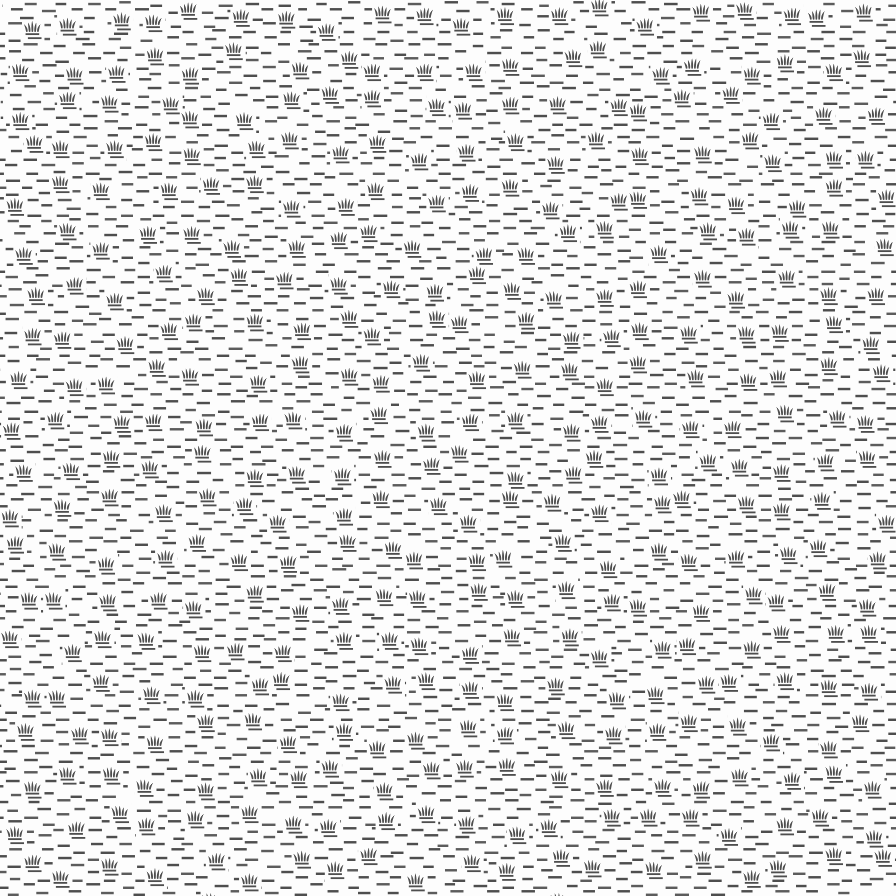
Write a WebGL 2 fragment shader that draws this pattern.

```glsl
#version 300 es
precision highp float;

uniform vec2 u_resolution;
out vec4 outColor;

const vec3 PAPER = vec3(0.992);
const vec3 INK = vec3(0.305);

// Lattice that keeps strokes crisp
const float FINE = 512.0;

// Dashes
const float DASH_ROWS = 128.0;
const float DASH_COLUMNS = 28.0;
const float DASH_HALF_LENGTH = 0.0068;
const float DASH_LENGTH_SPREAD = 0.0011;
const float DASH_THICKNESS = 0.00272;
const float DASH_SHIFT = 0.0085;
const float FAINT_DASH = 0.92;

// Tufts
const float TUFT_CELLS = 20.0;
const float TUFT_JITTER = 0.62;
const int BLADES_PER_SIDE = 2;
const float BLADE_SPACING = 0.0031;
const float BLADE_LEAN = 0.0015;
const float BLADE_HEIGHT = 0.0125;
const float BLADE_DROP = 0.0019;
const float BLADE_WIDTH = 0.0016;
const float BLADE_BASE = 0.0025;
const float GROUND_HALF_LENGTH = 0.0076;
const float GROUND_HALF_THICKNESS = 0.00102;
const vec2 SECOND_GROUND = vec2(0.0026, -0.0045);

// Dash-free box around each tuft
const vec2 CLEAR_CENTER = vec2(0.001, 0.004);
const vec2 CLEAR_HALF = vec2(0.0125, 0.0125);

uint scramble(uint n) {
    n = (n ^ (n >> 16)) * 0x7feb352du;
    n = (n ^ (n >> 15)) * 0x846ca68bu;
    return n ^ (n >> 16);
}

vec2 hash2(vec2 cell, uint seed) {
    uvec2 c = uvec2(ivec2(cell));
    uint a = scramble(c.x + scramble(c.y + scramble(seed)));
    return vec2(a & 0xffffu, a >> 16) / 65536.0;
}

// Share of a pixel-wide span at d that lies within [-halfWidth, halfWidth]
float spanCover(float d, float halfWidth, float pixel) {
    float overlap = min(d + 0.5 * pixel, halfWidth) - max(d - 0.5 * pixel, -halfWidth);
    return clamp(overlap / pixel, 0.0, 1.0);
}

float boxCover(vec2 d, vec2 halfSize, float pixel) {
    return spanCover(d.x, halfSize.x, pixel) * spanCover(d.y, halfSize.y, pixel);
}

// Tapered blade growing from the origin and curving outwards
float bladeCover(vec2 q, float height, float lean, float pixel) {
    float t = clamp(q.y / height, 0.0, 1.0);
    float halfWidth = BLADE_WIDTH * (1.0 - t) * (0.5 + 1.5 * t);
    float rise = spanCover(q.y - 0.5 * height, 0.5 * height, pixel);
    return rise * spanCover(q.x - lean * t * t, halfWidth, pixel);
}

float tuftCover(vec2 q, vec2 variation, float pixel) {
    vec2 ground = vec2(GROUND_HALF_LENGTH, GROUND_HALF_THICKNESS);
    float ink = max(boxCover(q, ground, pixel), boxCover(q - SECOND_GROUND, ground, pixel));
    for (int i = -BLADES_PER_SIDE; i <= BLADES_PER_SIDE; i++) {
        float side = float(i);
        float height = BLADE_HEIGHT - BLADE_DROP * abs(side - variation.x + 0.5);
        float lean = BLADE_LEAN * (side + 0.6 * (variation.y - 0.5));
        vec2 root = vec2(side * BLADE_SPACING, BLADE_BASE);
        ink = max(ink, bladeCover(q - root, height, lean, pixel));
    }
    return ink;
}

void main() {
    float pixel = 1.0 / u_resolution.y;
    vec2 p = gl_FragCoord.xy * pixel;

    // Staggered dash of this cell
    float row = floor(p.y * DASH_ROWS);
    float across = p.x * DASH_COLUMNS + 0.5 * mod(row, 2.0) + 0.12 * hash2(vec2(row, 0.0), 7u).x;
    vec2 dashCell = vec2(floor(across), row);
    vec2 place = hash2(dashCell, 1u);
    vec2 look = hash2(dashCell, 2u);
    float dashY = row / DASH_ROWS + floor(place.y * 3.0) / FINE + 0.5 * DASH_THICKNESS;
    float dashX = (fract(across) - 0.5) / DASH_COLUMNS - (place.x - 0.5) * DASH_SHIFT;
    float halfLength = DASH_HALF_LENGTH + (look.x - 0.5) * 2.0 * DASH_LENGTH_SPREAD;
    float dash = boxCover(vec2(dashX, p.y - dashY), vec2(halfLength, 0.5 * DASH_THICKNESS), pixel);
    dash *= look.y < 0.36 ? FAINT_DASH : 1.0;

    // Scattered tufts, each cutting away the dashes around it
    float tufts = 0.0;
    vec2 home = floor(p * TUFT_CELLS);
    for (int j = -1; j <= 1; j++) {
        for (int i = -1; i <= 1; i++) {
            vec2 cell = home + vec2(i, j);
            vec2 jitter = (hash2(cell, 3u) - 0.5) * TUFT_JITTER;
            vec2 center = (cell + 0.5 + jitter) / TUFT_CELLS;
            center = (floor(center * FINE) + 0.5) / FINE;
            tufts = max(tufts, tuftCover(p - center, hash2(cell, 4u), pixel));
            vec2 gap = vec2(p.x, dashY) - center - CLEAR_CENTER;
            dash *= 1.0 - spanCover(gap.x, CLEAR_HALF.x, pixel) * step(abs(gap.y), CLEAR_HALF.y);
        }
    }

    outColor = vec4(mix(PAPER, INK, max(dash, tufts)), 1.0);
}
```
